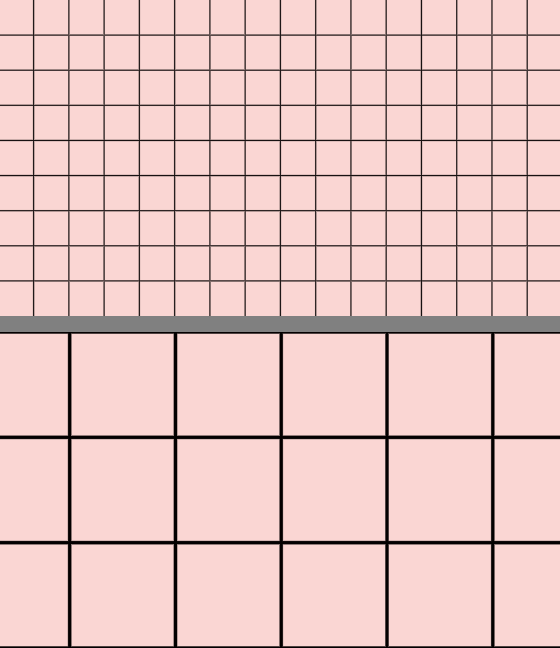
Top: the whole. Bottom: its middle third, enlarged.
Reproduce this pattern procedurally as a WebGL 1 fragment shader.

```glsl
precision highp float;

uniform vec2 u_resolution;

const float ROWS = 9.0;            // cells down the canvas; one row is one unit
const float COLUMN_PITCH = 1.0042; // columns are slightly wider than rows
const float FIRST_COLUMN = 0.957;
const float LAST_COLUMN = 14.0;    // index of the last vertical line
const float LINE_WIDTH = 0.033;
const float EDGE_SOFTNESS = 1.25;  // edge ramp relative to one pixel

const vec3 PAPER = vec3(0.98, 0.84, 0.826);
const vec3 INK = vec3(0.012, 0.0, 0.0);

// Distance to the nearest of the evenly spaced lines first..last
float lineDistance(float position, float origin, float pitch, float first, float last) {
  float steps = (position - origin) / pitch;
  float nearest = clamp(floor(steps + 0.5), first, last);
  return abs(steps - nearest) * pitch;
}

// Antialiased coverage of a stroke
float stroke(float dist, float width, float softness) {
  return clamp((0.5 * width - dist) / softness + 0.5, 0.0, 1.0);
}

void main() {
  float unitsPerPixel = ROWS / u_resolution.y;
  vec2 cell = gl_FragCoord.xy * unitsPerPixel;
  float softness = EDGE_SOFTNESS * unitsPerPixel;

  // Vertical lines, then horizontal lines between the outer edges
  float columnDist = lineDistance(cell.x, FIRST_COLUMN, COLUMN_PITCH, 0.0, LAST_COLUMN);
  float rowDist = lineDistance(cell.y, 0.0, 1.0, 1.0, ROWS - 1.0);

  float grid = max(stroke(columnDist, LINE_WIDTH, softness),
                   stroke(rowDist, LINE_WIDTH, softness));

  gl_FragColor = vec4(mix(PAPER, INK, grid), 1.0);
}
```
